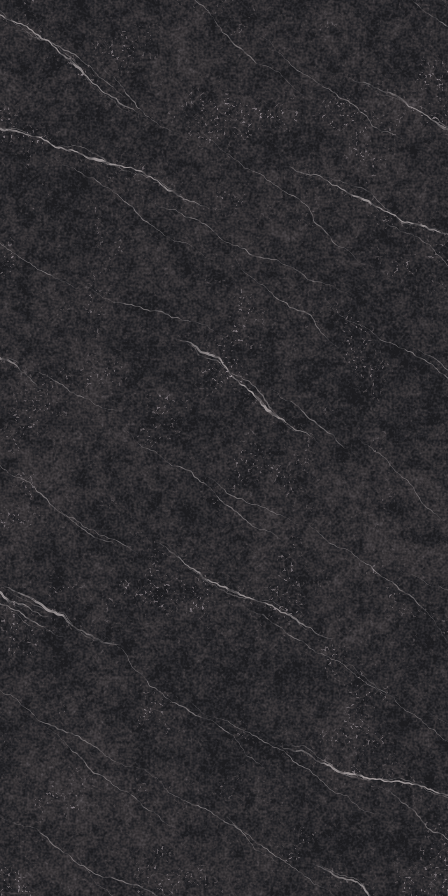
Give the GLSL for this texture, as a Shadertoy shader.

```glsl
// Black marble slab: mottled charcoal ground, pale flecks and broken slanting veins.
#define VEIN_COUNT 64
#define VEIN_SLOPE 0.48
#define VEIN_WIDTH 0.0042
#define VEIN_COLOR vec3(0.66, 0.63, 0.63)
#define GROUND_LEVEL 0.174
#define MOTTLE 1.06
#define FLECK_GAIN 0.25
#define COOL_TINT vec3(0.97, 0.97, 1.07)
#define WARM_TINT vec3(1.03, 0.97, 1.01)

float hash(vec2 p) {
    vec3 q = fract(vec3(p.xyx) * 0.1031);
    q += dot(q, q.yzx + 33.33);
    return fract((q.x + q.y) * q.z);
}

float corner(vec2 cell, vec2 offset) {
    float a = 6.2832 * hash(cell);
    return dot(vec2(cos(a), sin(a)), offset);
}

// Gradient noise, roughly -0.7 to 0.7
float noise(vec2 p) {
    p += 64.0;
    vec2 i = floor(p), f = p - i;
    vec2 u = f * f * f * (f * (f * 6.0 - 15.0) + 10.0);
    vec2 e = vec2(0.0, 1.0);
    return mix(mix(corner(i, f), corner(i + e.yx, f - e.yx), u.x),
               mix(corner(i + e, f - e), corner(i + 1.0, f - 1.0), u.x), u.y);
}

// Antialiased line coverage that fades when thinner than a pixel
float stroke(float d, float halfWidth, float px) {
    float edge = 1.0 - smoothstep(max(halfWidth - 0.6 * px, 0.0), halfWidth + 0.6 * px, abs(d));
    return edge * min(1.0, 2.4 * halfWidth / px);
}

// Returns vein coverage in x and the crumbly halo around veins in y
vec2 veins(vec2 p, float px) {
    vec2 sum = vec2(0.0);
    for (int i = 0; i < VEIN_COUNT; i++) {
        float id = float(i);
        float size = hash(vec2(id, 3.7));
        float major = step(0.70, size) * size;

        // Stratified start point; hairlines run steeper than major veins
        vec2 start = vec2(fract(id * 0.618 + 0.2) * 1.4 - 0.45,
                          2.4 * (id + hash(vec2(id, 9.1))) / float(VEIN_COUNT));
        float angle = VEIN_SLOPE + 0.32 * (hash(vec2(id, 5.3)) - 0.5);
        angle += major > 0.0 ? 0.0 : 0.24 * hash(vec2(id, 6.4));
        float len = mix(0.22, 0.6, hash(vec2(id, 7.9))) + 0.1 * major;
        vec2 along = vec2(cos(angle), -sin(angle));
        vec2 d = p - start;
        float s = dot(d, along);
        float y = dot(d, vec2(-along.y, along.x));
        float t = s / len;
        if (t < 0.0 || t > 1.0 || abs(y) > 0.1) continue;

        // Wander at three scales, then swell and break along the length
        float seed = id * 5.37;
        y += 0.036 * noise(vec2(s * 5.0, seed))
           + 0.011 * noise(vec2(s * 22.0, seed + 1.5))
           + 0.004 * noise(vec2(s * 75.0, seed + 2.5));
        float taper = sqrt(sin(3.1416 * t));
        float swell = 0.45 + 0.55 * smoothstep(-0.2, 0.35, noise(vec2(s * 13.0, seed + 3.5)));
        float broken = smoothstep(-0.35, 0.12, noise(vec2(s * 48.0, y * 90.0 + seed)));
        float w = VEIN_WIDTH * taper * swell * mix(0.34, 0.9, major);
        float strength = taper * mix(0.55, 0.95, major) * mix(0.35, 1.0, broken);

        // Main strand plus a fainter one that splits and rejoins
        float split = y - 0.034 * noise(vec2(s * 8.0, seed + 4.5));
        float strand = stroke(y, w, px);
        float branch = 0.55 * major * stroke(split, w * 0.5, px);
        sum.x = max(sum.x, strength * max(strand, branch));
        sum.y = max(sum.y, major * taper * exp(-abs(y) / 0.013));
    }
    return sum;
}

// Soft clouds, pebbly dark blotches and fine grain
float ground(vec2 p, vec2 q) {
    float v = 0.036 * noise(q * 3.0) + 0.044 * noise(q * 11.0 + 7.1);
    v += 0.050 * noise(q * 31.0 + 13.7) + 0.050 * noise(q * 68.0 + 3.3);
    v += 0.062 * noise(p * 121.0 + 21.9) + 0.078 * noise(p.yx * 193.0 + 8.3);
    float blotch = smoothstep(0.14, 0.32, noise(q * 24.0 + 29.3));
    return GROUND_LEVEL + MOTTLE * (v - 0.024 * blotch);
}

void mainImage(out vec4 fragColor, in vec2 fragCoord) {
    float px = 1.0 / iResolution.x;
    vec2 p = fragCoord * px;
    vec2 warped = p + 0.012 * vec2(noise(p * 19.0), noise(p * 19.0 + 41.3));
    warped += 0.004 * vec2(noise(p * 61.0 + 2.9), noise(p * 61.0 + 33.1));

    vec2 vein = veins(p, px);
    float value = ground(p, warped);

    // Pale crumbs gather in ragged patches and beside the larger veins
    float patchMask = smoothstep(0.12, 0.52, noise(warped * 6.5 + 17.2) + 0.5 * noise(warped * 21.0));
    float crumb = noise(p * 187.0 + 5.7) + 0.6 * noise(warped * 74.0 + 11.9);
    float fleck = smoothstep(0.30, 0.56, crumb);
    value += FLECK_GAIN * fleck * (0.16 + 0.8 * patchMask + 0.6 * vein.y);

    // Hair-thin crackle threads inside the patches
    float thread = 1.0 - smoothstep(0.0, 0.06, abs(noise(warped * 27.0 + 51.7)));
    value += 0.05 * thread * patchMask;
    value = max(value, 0.112);

    vec3 color = value * mix(COOL_TINT, WARM_TINT, smoothstep(0.14, 0.21, value));
    color = mix(color, VEIN_COLOR, clamp(vein.x, 0.0, 1.0));
    fragColor = vec4(color, 1.0);
}
```
